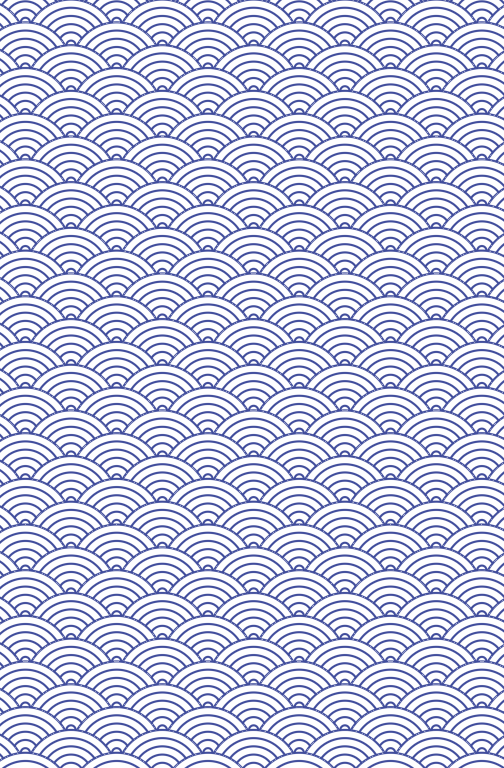
Give the GLSL for this pattern, as a Shadertoy shader.

```glsl
// Seigaiha wave pattern: overlapping rows of scales with concentric blue rings on white.

#define SCALE_RADIUS 0.05944            // outer ring radius, in canvas heights
#define ANCHOR vec2(0.5032, 0.5251)     // centre of one scale, as a canvas fraction
#define ROW_STEP 0.5                    // row spacing, in scale radii
#define RING_STEP 0.18                  // ring spacing, in scale radii
#define LAST_RING 5.0                   // index of the innermost ring
#define LINE_WIDTH 0.046                // stroke width, in scale radii
#define SOFTNESS 0.7                    // edge half-width, in pixels
#define PAPER vec3(0.995, 0.995, 1.0)
#define INK vec3(0.25, 0.30, 0.61)

// Anti-aliased coverage of the region where the signed distance is negative
float coverage(float dist, float edge) {
    return 1.0 - smoothstep(-edge, edge, dist);
}

// Signed distance to the nearest ring stroke at radius r
float ringDistance(float r) {
    float index = clamp(round((1.0 - r) / RING_STEP), 0.0, LAST_RING);
    return abs(r - (1.0 - index * RING_STEP)) - 0.5 * LINE_WIDTH;
}

// Distance from p to the nearest scale centre in a row; odd rows shift by one radius
float centreDistance(vec2 p, float row) {
    float x = p.x - mod(row, 2.0);
    x -= 2.0 * round(0.5 * x);
    return length(vec2(x, p.y - row * ROW_STEP));
}

void mainImage(out vec4 fragColor, in vec2 fragCoord) {
    // Coordinates in scale radii
    float radiusPixels = SCALE_RADIUS * iResolution.y;
    vec2 p = (fragCoord - ANCHOR * iResolution.xy) / radiusPixels;
    float edge = SOFTNESS / radiusPixels;

    // Paint from the back row down to the front row
    float baseRow = floor(p.y / ROW_STEP);
    vec3 color = PAPER;
    for (int i = 1; i >= -2; i--) {
        float r = centreDistance(p, baseRow + float(i));
        vec3 scaleColor = mix(PAPER, INK, coverage(ringDistance(r), edge));
        // The disc ends mid-stroke, so the outer line blends over the row behind
        color = mix(color, scaleColor, coverage(r - 1.0, edge) * step(r, 1.0));
        float outline = coverage(abs(r - 1.0) - 0.5 * LINE_WIDTH, edge);
        color = mix(color, INK, outline * step(1.0, r));
    }
    fragColor = vec4(color, 1.0);
}
```
